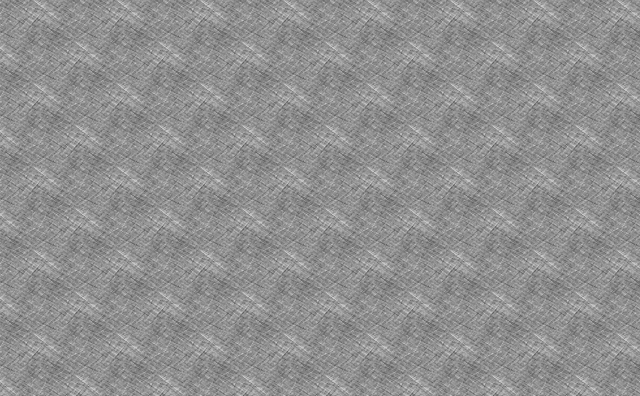
A Shadertoy shader for this texture:

```glsl
// Grey scratched metal: a half-drop repeat of thin broken scratches over a
// fine diamond hatch, with pale blooms, dark flanks and grain. Scratches are
// hashed segments wrapped on the lattice, so every repeat joins without a seam.

const float TILES_ACROSS = 7.68;

float hash(vec2 p) {
    vec3 q = fract(p.xyx * vec3(0.1031, 0.1030, 0.0973));
    q += dot(q, q.yzx + 33.33);
    return fract((q.x + q.y) * q.z);
}

// Shortest offset on the lattice spanned by (1, 0) and (0.5, 0.5)
vec2 wrapOffset(vec2 d) {
    float row = round(d.y * 2.0);
    d -= 0.5 * row;
    d.x -= round(d.x);
    return d;
}

// Hash of a grid corner, repeating on the same lattice; n is even
float cornerHash(vec2 c, float n) {
    float row = floor(c.y / (0.5 * n));
    c -= 0.5 * n * row;
    return hash(vec2(mod(c.x, n), c.y) + n * 1.7);
}

float tileNoise(vec2 p, float n) {
    p *= n;
    vec2 c = floor(p), f = p - c;
    f = f * f * (3.0 - 2.0 * f);
    return mix(mix(cornerHash(c, n), cornerHash(c + vec2(1, 0), n), f.x),
               mix(cornerHash(c + vec2(0, 1), n), cornerHash(c + vec2(1, 1), n), f.x), f.y);
}

// Sum of light and dark hairlines: falling ones longer, rising ones shorter
float scratches(vec2 p, float pixel) {
    float sum = 0.0;
    for (int i = 0; i < 260; i++) {
        float id = float(i);
        bool rising = i % 2 == 1;
        vec2 center = vec2(fract(id * 0.75488 + 0.1 * hash(vec2(id, 1.3))),
                           0.5 * fract(id * 0.56984 + 0.2 * hash(vec2(id, 7.9))));
        float spread = hash(vec2(id, 13.1)) - 0.5;
        float angle = rising ? 0.74 + 0.70 * spread : -0.54 + 0.34 * spread;
        float size = hash(vec2(id, 19.7));
        float reach = mix(0.04, rising ? 0.15 : 0.23, size * size);
        vec2 dir = vec2(cos(angle), sin(angle));
        vec2 d = wrapOffset(p - center);
        float along = abs(dot(d, dir));
        float across = abs(dot(d, vec2(-dir.y, dir.x)));
        float line = 1.0 - smoothstep(0.1 * pixel, 0.004 + 0.55 * pixel, across);
        float fade = 1.0 - smoothstep(0.75 * reach, reach, along);
        float strength = mix(0.6, 1.6, hash(vec2(id, 29.3)));
        sum += (i % 4 < 2 ? 1.0 : -1.0) * strength * line * fade;
    }
    return sum;
}

// Short row of dark nicks at the head of each motif
float nicks(vec2 p, float pixel) {
    float cover = 0.0;
    for (int i = 0; i < 5; i++) {
        float id = float(i);
        vec2 spot = vec2(0.035 * (id - 2.0), 0.04 * (hash(vec2(id, 41.0)) - 0.5));
        vec2 d = wrapOffset(p - spot) * vec2(0.8, 1.3);
        cover = max(cover, 1.0 - smoothstep(0.005, 0.012 + pixel, length(d)));
    }
    return cover;
}

// Soft oval spot on the lattice
float softSpot(vec2 p, vec2 center, vec2 falloff) {
    vec2 d = wrapOffset(p - center);
    return exp(-dot(d * d, falloff));
}

void mainImage(out vec4 fragColor, in vec2 fragCoord) {
    float pixel = TILES_ACROSS / iResolution.x;
    vec2 p = fragCoord * pixel - vec2(0.5, 4.63);

    // Diamond hatch, bent by soft patches and broken up by wear
    float patches = tileNoise(p, 8.0);
    float wear = tileNoise(p + 0.41, 26.0);
    vec2 bend = vec2(patches, tileNoise(p + 0.23, 8.0)) - 0.5;
    vec2 phase = 6.28318 * (p + 0.025 * bend);
    float fallingHatch = sin(dot(phase, vec2(11, 19)));
    float risingHatch = sin(dot(phase, vec2(-14, 16)));
    float weave = fallingHatch * mix(0.0, 0.050, wear)
                + risingHatch * mix(0.045, 0.0, wear);

    // Pale bloom below the nicks, dark flanks on both sides
    float bloom = softSpot(p, vec2(0.0, -0.08), vec2(30, 55));
    float flanks = softSpot(p, vec2(0.30, 0.07), vec2(70, 70))
                 + softSpot(p, vec2(-0.30, 0.07), vec2(70, 70));

    float tone = 0.567 + weave;
    tone += 0.08 * (patches - 0.5);
    tone += 0.12 * (tileNoise(p, 64.0) - 0.5);
    tone += 0.045 * bloom - 0.040 * flanks;
    tone += 0.050 * scratches(p, pixel) * mix(0.45, 1.45, tileNoise(p + 0.13, 40.0));
    tone -= 0.12 * nicks(p, pixel);

    fragColor = vec4(vec3(clamp(tone, 0.38, 0.78)), 1.0);
}
```
